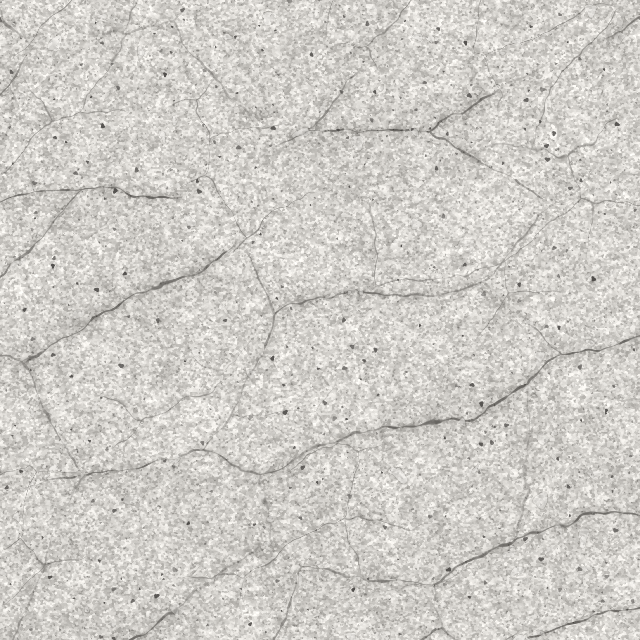
Write a Shadertoy shader that draws this texture.

```glsl
const vec3 STONE = vec3(0.838, 0.828, 0.809);
const vec3 PEBBLE = vec3(0.895, 0.887, 0.873);
const vec3 SPECK = vec3(0.29, 0.28, 0.27);
const vec3 FISSURE = vec3(0.36, 0.35, 0.335);

vec3 hash3(vec2 cell) {
    vec3 q = fract(cell.xyx * vec3(0.1031, 0.1030, 0.0973));
    q += dot(q, q.yxz + 33.33);
    return fract((q.xxy + q.yzz) * q.zyx);
}

// Smooth cellular noise: random cell values blended by distance, 0 to 1
float cellNoise(vec2 p) {
    vec2 base = floor(p), f = p - base;
    float sum = 0.0, total = 0.0;
    for (int y = -1; y <= 1; y++)
    for (int x = -1; x <= 1; x++) {
        vec2 o = vec2(x, y);
        vec3 h = hash3(base + o + 71.0);
        vec2 r = o + h.xy - f;
        float w = exp(-10.0 * dot(r, r));
        sum += w * h.z;
        total += w;
    }
    return sum / total;
}

// Layered sines that make fracture lines wander
vec2 wander(vec2 p) {
    vec2 offset = vec2(0.0);
    float freq = 13.0, amp = 0.011;
    for (int i = 0; i < 5; i++) {
        p = mat2(0.8, 0.6, -0.6, 0.8) * p + 1.7;
        offset += amp * sin(freq * p.yx + 2.0 * sin(freq * 0.6 * p));
        freq *= 2.0;
        amp *= 0.52;
    }
    return offset;
}

// Cell borders: x = distance in canvas units, y = how level the border runs
vec2 cellBorder(vec2 p, vec2 scale, float slope, float seed) {
    vec2 q = vec2(p.x, p.y - slope * p.x) * scale + seed;
    vec2 base = floor(q), f = q - base, nearCell = vec2(0.0), nearPoint = vec2(0.0);
    float best = 9.0;
    for (int y = -1; y <= 1; y++)
    for (int x = -1; x <= 1; x++) {
        vec2 o = vec2(x, y);
        vec2 r = o + 0.1 + 0.8 * hash3(base + o).xy - f;
        float d = dot(r, r);
        if (d < best) { best = d; nearCell = o; nearPoint = r; }
    }
    vec2 border = vec2(9.0, 0.0);
    for (int y = -2; y <= 2; y++)
    for (int x = -2; x <= 2; x++) {
        vec2 o = nearCell + vec2(x, y);
        vec2 r = o + 0.1 + 0.8 * hash3(base + o).xy - f;
        vec2 gap = r - nearPoint;
        if (dot(gap, gap) < 0.0001) continue;
        vec2 n = normalize(gap);
        vec2 grad = vec2(n.x * scale.x - n.y * slope * scale.y, n.y * scale.y);
        float d = dot(0.5 * (r + nearPoint), n) / length(grad);
        if (d < border.x) border = vec2(d, abs(n.y));
    }
    return border;
}

// Scattered blobs: x = cover, y = rim, both weighted by a random strength
vec2 blobs(vec2 p, float scale, float density, vec2 radii, float soft, float seed) {
    vec2 q = p * scale + seed, base = floor(q), f = q - base, result = vec2(0.0);
    for (int y = -1; y <= 1; y++)
    for (int x = -1; x <= 1; x++) {
        vec2 o = vec2(x, y);
        vec3 h = hash3(base + o);
        vec3 k = hash3(base + o + 37.0);
        if (h.z > density) continue;
        vec2 r = (o + h.xy - f) / scale;
        float angle = 6.283 * k.y;
        r = mat2(cos(angle), sin(angle), -sin(angle), cos(angle)) * r;
        float bump = 1.0 + 0.16 * sin(3.0 * atan(r.y, r.x) + 9.0 * k.z);
        float radius = mix(radii.x, radii.y, k.x * k.x) * bump;
        float d = length(r * vec2(0.85, 1.2)) - radius;
        float strength = mix(0.5, 1.0, k.z);
        float cover = 1.0 - smoothstep(-soft, soft, d);
        float rim = 1.0 - smoothstep(0.0, 1.6 * soft, abs(d - soft));
        result = max(result, strength * vec2(cover, rim));
    }
    return result;
}

float fracture(float d, float width, float soft) {
    return 1.0 - smoothstep(width - soft, width + soft, d);
}

void mainImage(out vec4 fragColor, in vec2 fragCoord) {
    vec2 p = fragCoord / iResolution.y;
    float soft = max(0.0009, 0.6 / iResolution.y);
    vec2 bent = p + wander(p);

    // Grainy stone body
    float tone = 0.23 * (cellNoise(p * vec2(270.0, 310.0)) - 0.5)
               + 0.12 * (cellNoise(p * vec2(105.0, 130.0) + 9.0) - 0.5)
               + 0.05 * (cellNoise(bent * 34.0 + 5.0) - 0.5)
               + 0.03 * (cellNoise(bent * 8.0 + 3.0) - 0.5);
    vec3 color = STONE + tone;

    // Fracture network: strong level lines, weak upright ones, fine branches
    vec2 large = cellBorder(bent, vec2(2.7, 4.5), 0.24, 11.0);
    vec2 small = cellBorder(bent + 0.4 * wander(p * 1.7), vec2(5.5, 7.5), 0.3, 43.0);
    float patchy = cellNoise(p * 7.0 + 21.0);
    float broken = cellNoise(p * 62.0 + 17.0);
    float largePower = mix(0.35, 1.0, large.y) * smoothstep(0.1, 0.6, patchy);
    float smallPower = 0.5 * smoothstep(0.5, 0.85, 1.0 - patchy + 0.15 * small.y);
    float nearLarge = exp(-large.x / 0.009) * largePower;

    // Pale pebbles, crowded along the fractures
    vec2 chips = blobs(bent, 75.0, 0.16, vec2(0.0015, 0.0042), soft, 5.0);
    vec2 pebbles = blobs(bent, 27.0, 0.1 + 0.35 * smoothstep(0.1, 0.5, nearLarge),
                         vec2(0.003, 0.0115), soft, 83.0);
    color = mix(color, PEBBLE + 0.35 * tone, 0.6 * max(chips.x, pebbles.x));
    color -= 0.09 * pebbles.y;

    // Dark fracture lines with a faint dusty border
    float width = mix(0.0005, 0.0021, broken);
    float lines = largePower * fracture(large.x, width, soft) * mix(0.45, 1.0, broken);
    lines = max(lines, smallPower * fracture(small.x, 0.6 * width, soft));
    color -= 0.1 * nearLarge + 0.04 * smallPower * exp(-small.x / 0.006);
    color = mix(color, FISSURE, 0.9 * lines * (1.0 - 0.8 * pebbles.x));

    // Grey pits and dark mineral specks
    float pits = blobs(p, 165.0, 0.23, vec2(0.0008, 0.0019), soft, 131.0).x;
    float dots = blobs(p, 112.0, 0.17, vec2(0.0007, 0.0017), soft, 211.0).x;
    float specks = blobs(p, 42.0, 0.2, vec2(0.0013, 0.0038), soft, 307.0).x;
    color -= 0.16 * pits;
    color = mix(color, SPECK, max(0.5 * dots, 0.95 * specks));

    fragColor = vec4(clamp(color, 0.0, 1.0), 1.0);
}
```
